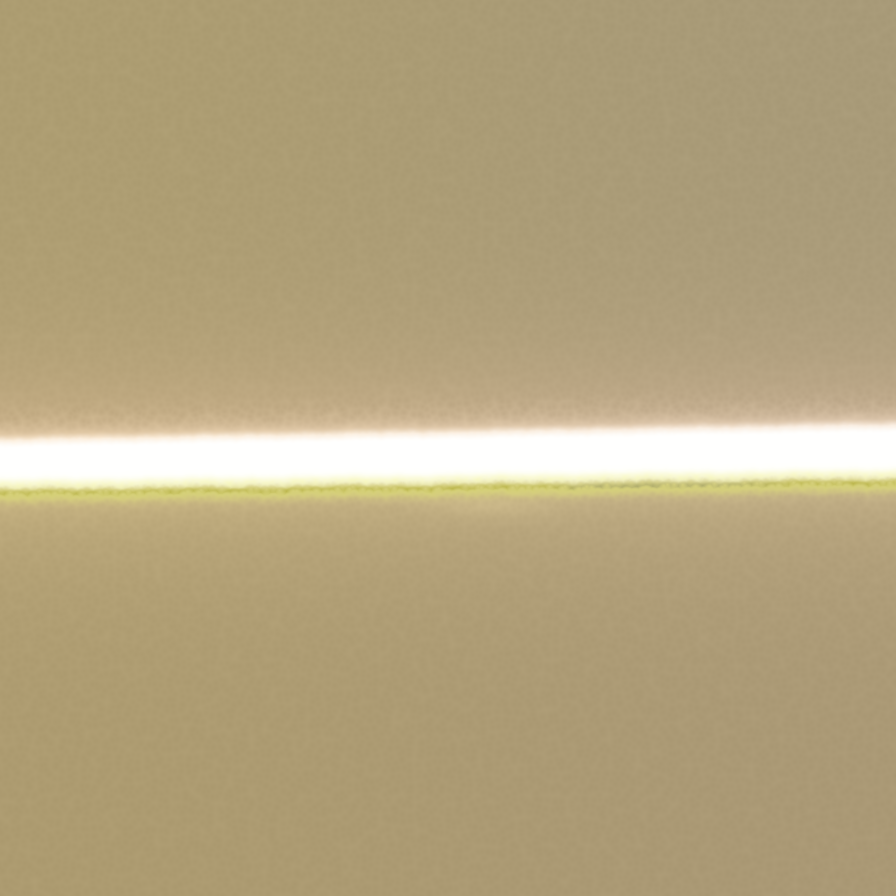
Reproduce this background procedurally as a Shadertoy shader.

```glsl
// A glowing white strip crosses a matte tan wall, tilted slightly upward.
// Exponential halos warm the wall, a speckled lime fringe trims the strip
// from below, and two scales of cellular noise give the surface its grain.

#define STRIP_TOP 0.508
#define TOP_SLOPE 0.017
#define FRINGE_Y 0.4467
#define FRINGE_SLOPE 0.012
#define FRINGE_WIDTH 0.0085
#define TOP_SOFTNESS 0.0085
#define BOTTOM_SOFTNESS 0.0130
#define GRAIN_SCALE 125.0
#define GRAIN_AMOUNT 0.016

const vec3 WALL_LEFT = vec3(0.678, 0.616, 0.445);
const vec3 WALL_RIGHT = vec3(0.660, 0.606, 0.472);
const vec3 LOW_LEFT = vec3(0.678, 0.609, 0.440);
const vec3 LOW_RIGHT = vec3(0.668, 0.600, 0.460);
const vec3 STRIP_WHITE = vec3(1.0, 1.0, 0.995);
const vec3 LIME = vec3(0.85, 0.84, 0.47);
const vec3 OLIVE = vec3(0.74, 0.72, 0.31);
const vec3 GREY_OLIVE = vec3(0.67, 0.66, 0.48);
const vec3 PALE_LIME = vec3(0.98, 0.98, 0.78);

vec2 hash2(vec2 p) {
    vec3 q = fract(vec3(p.xyx) * vec3(0.1031, 0.1030, 0.0973));
    q += dot(q, q.yzx + 33.33);
    return fract((q.xx + q.yz) * q.zy);
}

// Distance to the nearest scattered cell point
float cellNoise(vec2 p) {
    vec2 cell = floor(p), local = fract(p);
    float nearest = 2.0;
    for (int j = -1; j <= 1; j++) {
        for (int i = -1; i <= 1; i++) {
            vec2 offset = vec2(float(i), float(j));
            vec2 delta = offset + hash2(cell + offset) - local;
            nearest = min(nearest, dot(delta, delta));
        }
    }
    return sqrt(nearest);
}

float waver(float x) {
    return 0.0005 * sin(x * 37.0) + 0.0004 * sin(x * 113.0 + 1.3)
         + 0.0003 * sin(x * 271.0 + 0.7);
}

// Bell curve around zero
float bell(float d, float width) {
    return exp(-d * d / (width * width));
}

// Wall tint with warm halos above and below the strip
vec3 wallColor(vec2 uv, float above, float below) {
    vec3 high = mix(WALL_LEFT, WALL_RIGHT, smoothstep(0.0, 1.0, uv.x));
    vec3 low = mix(LOW_LEFT, LOW_RIGHT, smoothstep(0.0, 1.0, uv.x));
    vec3 wall = mix(low, high, smoothstep(0.40, 0.55, uv.y));
    float up = max(above, 0.0);
    float down = max(below, 0.0);
    float upper = smoothstep(FRINGE_Y + 0.02, FRINGE_Y + 0.04, uv.y);
    vec3 upperHalo = vec3(0.120, 0.078, 0.095) * exp(-up / 0.080)
                   + vec3(0.18, 0.19, 0.22) * exp(-up / 0.011);
    vec3 lowerHalo = vec3(0.088, 0.078, 0.060) * exp(-down / 0.080)
                   + vec3(0.05, 0.05, 0.03) * exp(-down / 0.015);
    return wall + mix(lowerHalo, upperHalo, upper);
}

void mainImage(out vec4 fragColor, in vec2 fragCoord) {
    vec2 uv = fragCoord / iResolution.xy;
    float pixel = 1.0 / iResolution.y;
    float topSoft = max(TOP_SOFTNESS, pixel);

    // Surface grain, shared by the wall and the fringe
    float fine = cellNoise(uv * GRAIN_SCALE) - 0.5;
    float coarse = cellNoise(uv * GRAIN_SCALE * 0.45 + 19.0) - 0.5;

    // Signed distances from the strip's two edges
    float topEdge = STRIP_TOP + TOP_SLOPE * uv.x + 0.6 * waver(uv.x + 2.0);
    float fringeY = FRINGE_Y + FRINGE_SLOPE * uv.x + waver(uv.x);
    float above = uv.y - topEdge + 0.0015 * fine;
    float fringeD = uv.y - fringeY + 0.0025 * fine;
    vec3 color = wallColor(uv, above, -fringeD);

    // Faint pale reflection under the middle
    vec2 patchD = (uv - vec2(0.55, 0.434)) / vec2(0.060, 0.012);
    color += vec3(0.035, 0.035, 0.025) * exp(-dot(patchD, patchD));

    // Mottled grain, a little stronger beside the upper edge
    float grain = GRAIN_AMOUNT * (1.0 + 1.6 * bell(above - 0.020, 0.018));
    color += grain * (fine + 0.5 * coarse);

    // Overexposed strip
    float body = smoothstep(topSoft, -topSoft, above)
               * smoothstep(0.0, max(BOTTOM_SOFTNESS, pixel), fringeD);
    color = mix(color, STRIP_WHITE, body);

    // Lime fringe: pale bleed, bright rim and darker broken core
    float bleed = 0.70 + 0.5 * fine;
    color = mix(color, PALE_LIME, bleed * bell(fringeD - 0.012, 0.006));
    color = mix(color, LIME, 0.82 * bell(fringeD, FRINGE_WIDTH));
    float greyed = smoothstep(0.60, 0.66, uv.x) * smoothstep(0.90, 0.80, uv.x);
    vec3 core = mix(OLIVE, GREY_OLIVE, 0.7 * greyed);
    float broken = clamp(0.55 + 0.9 * fine, 0.0, 1.0);
    color = mix(color, core, broken * bell(fringeD - 0.003, 0.0032));

    fragColor = vec4(clamp(color, 0.0, 1.0), 1.0);
}
```
